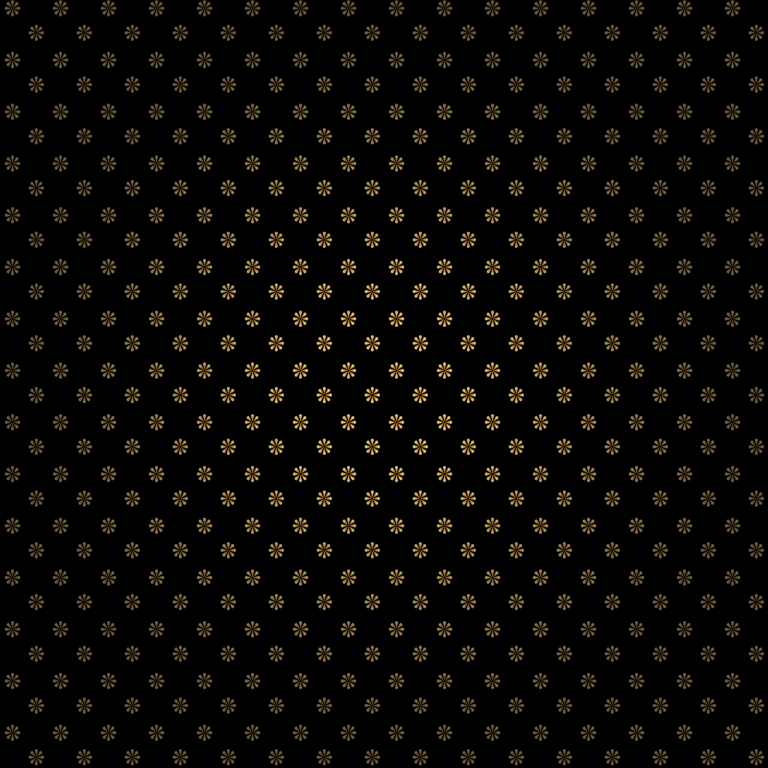
Give the GLSL for this pattern, as a three.js fragment shader.

```glsl
// Small eight-petalled gold flowers on black, in two interleaved grids.
// Each petal is a teardrop distance function folded around the flower centre;
// a radial glow brightens the flowers towards the middle of the canvas.

varying vec2 vUv;

const float PI = 3.14159265;

// Layout, in units of the canvas
const vec2 CELL = vec2(0.0625, 0.06738);         // 16 across, about 14.8 down
const vec2 FIRST_FLOWER = vec2(0.0163, 0.9892);
const vec2 SECOND_FLOWER = vec2(0.0473, 0.9573);

// Flower
const float PETALS = 8.0;
const float PETAL_START = 0.0016;
const float PETAL_END = 0.0080;
const float BASE_RADIUS = 0.0003;
const float TIP_RADIUS = 0.0019;
const float STRETCH = 1.06;                      // slightly taller than wide
const float SOFTNESS = 0.0011;

// Colours
const vec3 GROUND = vec3(0.0);
const vec3 BRIGHT_BASE = vec3(0.60, 0.42, 0.15);
const vec3 BRIGHT_TIP = vec3(0.94, 0.78, 0.47);
const vec3 DIM_BASE = vec3(0.27, 0.21, 0.11);
const vec3 DIM_TIP = vec3(0.45, 0.38, 0.25);

// Glow
const float GLOW_INNER = 0.06;
const float GLOW_OUTER = 0.50;

// Offset from the nearest flower centre of a grid
vec2 nearestOffset(vec2 p, vec2 origin) {
  return (fract((p - origin) / CELL + 0.5) - 0.5) * CELL;
}

// Turn any petal onto the positive x axis
vec2 foldPetals(vec2 p) {
  float sector = 2.0 * PI / PETALS;
  float angle = mod(atan(p.y, p.x) + 0.5 * sector, sector) - 0.5 * sector;
  return length(p) * vec2(cos(angle), sin(angle));
}

// Returns the distance to the teardrop (x) and the position along it (y)
vec2 petal(vec2 p) {
  float along = clamp((p.x - PETAL_START) / (PETAL_END - PETAL_START), 0.0, 1.0);
  vec2 spine = vec2(mix(PETAL_START, PETAL_END, along), 0.0);
  return vec2(length(p - spine) - mix(BASE_RADIUS, TIP_RADIUS, along), along);
}

void main() {
  float glow = 1.0 - smoothstep(GLOW_INNER, GLOW_OUTER, distance(vUv, vec2(0.5)));
  vec3 baseColour = mix(DIM_BASE, BRIGHT_BASE, glow);
  vec3 tipColour = mix(DIM_TIP, BRIGHT_TIP, glow);
  vec3 colour = GROUND;

  // Draw both grids
  for (int i = 0; i < 2; i++) {
    vec2 origin = i == 0 ? FIRST_FLOWER : SECOND_FLOWER;
    vec2 offset = nearestOffset(vUv, origin) / vec2(1.0, STRETCH);
    vec2 shape = petal(foldPetals(offset));
    float cover = 1.0 - smoothstep(-SOFTNESS, SOFTNESS, shape.x);
    colour = mix(colour, mix(baseColour, tipColour, shape.y), cover);
  }

  gl_FragColor = vec4(colour, 1.0);
}
```
